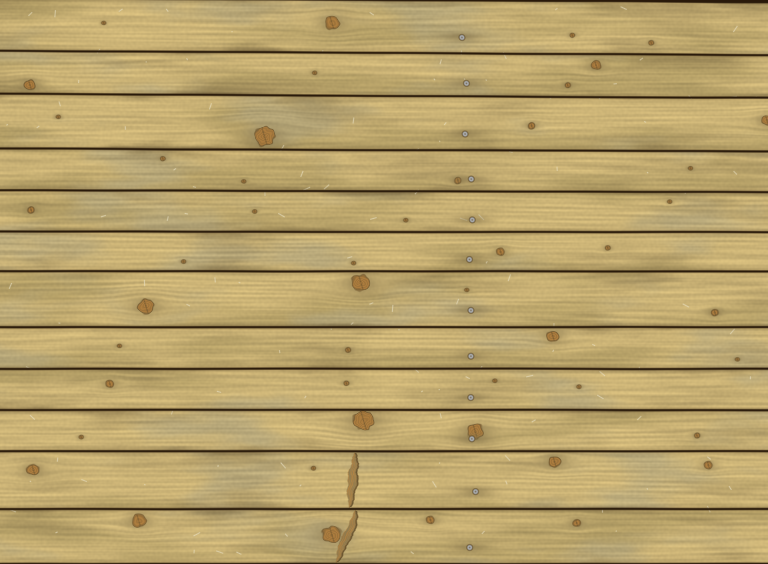
Reproduce this texture procedurally as a Shadertoy shader.

```glsl
const int BOARDS = 12;
const float EDGES[13] = float[13](0.0, 0.0975, 0.2, 0.273, 0.346, 0.42,
    0.519, 0.589, 0.661, 0.734, 0.83, 0.906, 1.0);
const float TAU = 6.28319;

const vec3 PALE_WOOD = vec3(0.80, 0.705, 0.465);
const vec3 WORN_WOOD = vec3(0.69, 0.61, 0.39);
const vec3 GREY_WOOD = vec3(0.70, 0.65, 0.49);
const vec3 SHADE = vec3(0.52, 0.45, 0.29);
const vec3 BROWN = vec3(0.35, 0.27, 0.14);
const vec3 GAP = vec3(0.16, 0.10, 0.04);
const vec3 KNOT = vec3(0.68, 0.48, 0.23);
const vec3 STEEL = vec3(0.66, 0.67, 0.68);
const vec3 FLECK = vec3(0.92, 0.89, 0.78);

float hash(vec2 p) {
    vec3 h = fract(p.xyx * 0.1031);
    h += dot(h, h.yzx + 33.33);
    return fract((h.x + h.y) * h.z);
}

float corner(vec2 cell, vec2 offset) {
    float angle = TAU * hash(cell);
    return dot(vec2(cos(angle), sin(angle)), offset);
}

float gradientNoise(vec2 p) {
    vec2 i = floor(p), f = p - i, e = vec2(1.0, 0.0);
    vec2 u = f * f * f * (f * (f * 6.0 - 15.0) + 10.0);
    return mix(mix(corner(i, f), corner(i + e, f - e), u.x),
        mix(corner(i + e.yx, f - e.yx), corner(i + 1.0, f - 1.0), u.x), u.y);
}

float fbm(vec2 p) {
    float sum = 0.0, gain = 0.6;
    for (int i = 0; i < 4; i++) {
        sum += gain * gradientNoise(p);
        p = p * 2.03 + 17.3;
        gain *= 0.5;
    }
    return sum;
}

float fill(float dist, float soft) {
    return 1.0 - smoothstep(-soft, soft, dist);
}

// Board joints fan out slightly toward the top
float boardEdge(int i, float x) {
    float y = EDGES[i];
    return y - (x - 0.68) * 0.0055 * smoothstep(0.45, 0.9, y)
        + 0.001 * gradientNoise(vec2(x * 5.0, y * 50.0));
}

// Knot centre relative to the board middle in xy, radius in z
vec3 knotAt(float seed, float k, float height, float span) {
    vec2 id = vec2(seed * 7.0 + 3.0, k * 5.0 + 11.0);
    float size = hash(id + 40.0);
    return vec3((k + hash(id)) * span, (hash(id + 20.0) - 0.5) * 0.65 * height,
        mix(0.003, 0.017, size * size * size));
}

vec3 addKnot(vec3 color, vec2 d, float radius, float soft) {
    float r = length(d * vec2(0.9, 1.0)) + radius * 0.35 * gradientNoise(d * 90.0 + radius * 900.0);
    float rings = 0.5 + 0.5 * sin(r * TAU * 260.0);
    vec3 wood = mix(KNOT, BROWN, 0.2 * rings + 0.45 * fill(abs(d.x + d.y * 0.3) - 0.001, soft));
    color = mix(color, SHADE, 0.55 * exp(-dot(d, d * vec2(0.35, 1.0)) / (radius * radius * 2.0)));
    color = mix(color, wood, 0.9 * fill(r - radius, soft));
    return mix(color, BROWN, 0.65 * fill(abs(r - radius) - 0.0008, soft));
}

vec3 addScar(vec3 color, vec2 d, float height, float slant, float soft) {
    float x = d.x - slant * d.y + 0.012 * fbm(vec2(d.y * 35.0, slant * 9.0));
    float width = 0.009 * sqrt(max(0.0, 1.0 - abs(d.y) * 2.1 / height));
    float streak = gradientNoise(vec2(x * 400.0, d.y * 40.0));
    color = mix(color, mix(KNOT, SHADE, 0.5 + streak), 0.85 * fill(abs(x) - width, soft));
    return mix(color, BROWN, 0.8 * fill(abs(x - width) - 0.0014, soft) * step(0.001, width));
}

vec3 addNail(vec3 color, vec2 d, float soft) {
    float r = length(d);
    color = mix(color, SHADE, 0.55 * exp(-dot(d, d * vec2(0.08, 1.0)) / 0.00008));
    color = mix(color, BROWN, 0.9 * fill(r - 0.0058, soft));
    color = mix(color, STEEL, fill(r - 0.0044, soft));
    return mix(color, BROWN, 0.6 * fill(r - 0.0012, soft));
}

float flecks(vec2 p, float cellSize, float soft) {
    vec2 cell = floor(p / cellSize);
    vec2 spot = 0.25 + 0.5 * vec2(hash(cell + 5.0), hash(cell + 9.0));
    vec2 d = p - (cell + spot) * cellSize;
    float angle = TAU * hash(cell + 13.0);
    vec2 dir = vec2(cos(angle), sin(angle));
    float len = 0.006 * hash(cell + 17.0);
    float dist = length(d - dir * clamp(dot(d, dir), -len, len)) - 0.0006;
    return step(0.86, hash(cell + 21.0)) * fill(dist, soft);
}

void mainImage(out vec4 fragColor, in vec2 fragCoord) {
    vec2 p = fragCoord / iResolution.y;
    float soft = 1.0 / iResolution.y;
    float span = iResolution.x / iResolution.y;

    int board = 0;
    for (int i = 1; i < BOARDS; i++) if (p.y > boardEdge(i, p.x)) board = i;
    float low = boardEdge(board, p.x), high = boardEdge(board + 1, p.x);
    float height = high - low, seed = float(board);
    float edgeDist = min(p.y - low, high - p.y);
    vec2 q = vec2(p.x, p.y - 0.5 * (low + high));

    // Grain bends around the knots
    float v = q.y;
    for (int k = 0; k < 4; k++) {
        vec3 knot = knotAt(seed, float(k), height, span * 0.25);
        vec2 d = (q - knot.xy) / knot.z;
        v -= 0.65 * (q.y - knot.y) * exp(-dot(d, d * vec2(0.06, 0.2)));
    }
    vec2 g = vec2(q.x, v) + seed * vec2(3.7, 1.9);
    float rings = sin(TAU * (v * 95.0 + 2.5 * gradientNoise(g * vec2(1.3, 14.0))));
    float fibre = gradientNoise(g * vec2(7.0, 210.0));

    // Weathering runs along each board and gathers at its edges
    float tone = hash(vec2(seed, 31.0)) - 0.5;
    float side = q.y / height * (hash(vec2(seed, 47.0)) - 0.65);
    float wear = fbm(g * vec2(2.4, 13.0)) + 0.25 * tone + 0.6 * side;
    vec3 color = mix(PALE_WOOD, WORN_WOOD, 0.85 * smoothstep(-0.05, 0.35, wear));
    color = mix(color, GREY_WOOD, 0.7 * smoothstep(0.05, 0.35, fbm(g * vec2(3.0, 9.0) + 50.0)));
    float grime = smoothstep(0.0, 0.4, fbm(g * vec2(4.0, 22.0) + 90.0));
    color = mix(color, SHADE, grime * (0.2 + 0.6 * exp(-max(edgeDist, 0.0) / 0.012)));
    color *= 1.0 + 0.03 * rings + 0.10 * fibre + 0.04 * gradientNoise(p * 170.0);

    for (int k = 0; k < 4; k++) {
        vec3 knot = knotAt(seed, float(k), height, span * 0.25);
        color = addKnot(color, q - knot.xy, knot.z, soft);
    }
    if (board < 2) color = addScar(color, q - vec2(0.615 + 0.01 * seed, 0.0), height, 0.4 - 0.3 * seed, soft);
    color = mix(color, FLECK, 0.8 * flecks(p, 0.04, soft));

    float nailX = 0.838 - 0.022 * p.y * p.y * p.y + 0.012 * (hash(vec2(seed, 71.0)) - 0.5);
    color = addNail(color, q - vec2(nailX, -0.2 * height), soft);

    // Rounded board edges and the dark joints
    color = mix(color, BROWN, 0.6 * exp(-max(edgeDist, 0.0) / 0.0028));
    color = mix(color, GAP, fill(edgeDist - 0.0018, soft));
    fragColor = vec4(color, 1.0);
}
```
